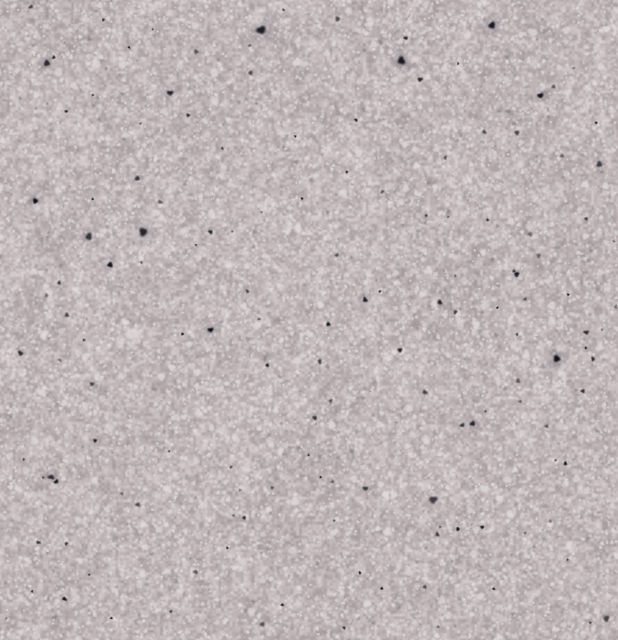
Reproduce this texture procedurally as a Shadertoy shader.

```glsl
#define BASE_COLOR  vec3(0.747, 0.706, 0.714)
#define PALE_COLOR  vec3(0.890, 0.865, 0.860)
#define GREY_COLOR  vec3(0.600, 0.550, 0.560)
#define SMOKE_COLOR vec3(0.420, 0.410, 0.460)
#define DARK_COLOR  vec3(0.070, 0.065, 0.090)
#define FINE_NOISE  0.13
#define BROAD_NOISE 0.09
#define CLOUD_NOISE 0.04

// Integer hash: four random values in 0..1 for a cell
vec4 hash4(ivec2 cell, int seed) {
    uvec4 h = uvec4(uint(cell.x), uint(cell.y), uint(seed), 77u);
    h = h * 1664525u + 1013904223u;
    for (int i = 0; i < 2; i++) {
        h.x += h.y * h.w;
        h.y += h.z * h.x;
        h.z += h.x * h.y;
        h.w += h.y * h.z;
        h ^= h >> 16u;
    }
    return vec4(h >> 8u) / 16777216.0;
}

float valueNoise(vec2 p, int seed) {
    ivec2 cell = ivec2(floor(p));
    vec2 f = fract(p);
    f = f * f * (3.0 - 2.0 * f);
    float low = mix(hash4(cell, seed).x, hash4(cell + ivec2(1, 0), seed).x, f.x);
    float high = mix(hash4(cell + ivec2(0, 1), seed).x, hash4(cell + ivec2(1, 1), seed).x, f.x);
    return mix(low, high, f.y);
}

// Coverage of irregular grains, one candidate per cell; radii in canvas heights
float grains(vec2 uv, float cells, float density, vec2 radii, float fuzz, float weakest, int seed) {
    ivec2 home = ivec2(floor(uv * cells));
    float pixel = 0.7 / iResolution.y;
    float cover = 0.0;
    for (int y = -1; y <= 1; y++)
    for (int x = -1; x <= 1; x++) {
        ivec2 cell = home + ivec2(x, y);
        vec4 place = hash4(cell, seed);
        if (place.z > density) continue;
        vec4 form = hash4(cell, seed + 1);
        vec2 d = uv - (vec2(cell) + place.xy) / cells;
        float angle = atan(d.y, d.x) + 6.2832 * form.x;
        float outline = 1.0 + 0.2 * form.y * cos(2.0 * angle) + 0.12 * cos(3.0 * angle + 6.0 * form.z);
        float radius = mix(radii.x, radii.y, place.w * place.w) * outline;
        float edge = radius * fuzz + pixel;
        float shape = 1.0 - smoothstep(radius - edge, radius + edge, length(d));
        cover = max(cover, shape * mix(weakest, 1.0, form.w));
    }
    return cover;
}

void mainImage(out vec4 fragColor, in vec2 fragCoord) {
    vec2 uv = fragCoord / iResolution.y;

    // Mottled ground
    float mottle = FINE_NOISE * (valueNoise(uv * 230.0, 1) - 0.5)
                 + BROAD_NOISE * (valueNoise(uv * 115.0 + 3.7, 2) - 0.5)
                 + CLOUD_NOISE * (valueNoise(uv * 16.0, 3) - 0.5);
    vec3 color = BASE_COLOR + mottle;

    // Soft grey stones below the surface
    float stones = grains(uv, 28.0, 0.24, vec2(0.005, 0.012), 0.7, 0.2, 10);
    color = mix(color, GREY_COLOR, 0.5 * stones);

    // Pale chips: fine, medium and rare large
    float chips = grains(uv, 150.0, 0.36, vec2(0.0016, 0.0036), 0.35, 0.25, 20);
    chips = max(chips, grains(uv, 64.0, 0.34, vec2(0.0027, 0.0062), 0.3, 0.25, 30));
    chips = max(chips, grains(uv, 12.0, 0.03, vec2(0.006, 0.009), 0.25, 0.7, 40));
    color = mix(color, PALE_COLOR, 0.85 * chips);

    // Faint grey flecks and smoky halos
    float flecks = grains(uv, 55.0, 0.15, vec2(0.0015, 0.0035), 0.5, 0.15, 50);
    color = mix(color, SMOKE_COLOR, 0.5 * flecks);
    float halos = grains(uv, 10.0, 0.24, vec2(0.007, 0.014), 0.9, 0.1, 60);
    halos *= 0.4 + 0.9 * valueNoise(uv * 150.0, 4);
    color = mix(color, SMOKE_COLOR, 0.5 * halos);

    // Dark specks: scattered small ones and a few large ones
    float specks = grains(uv, 24.0, 0.23, vec2(0.0015, 0.0034), 0.4, 0.45, 70);
    specks = max(specks, grains(uv, 10.0, 0.24, vec2(0.0034, 0.0062), 0.35, 0.65, 60));
    color = mix(color, DARK_COLOR, specks);

    fragColor = vec4(clamp(color, 0.0, 1.0), 1.0);
}
```
